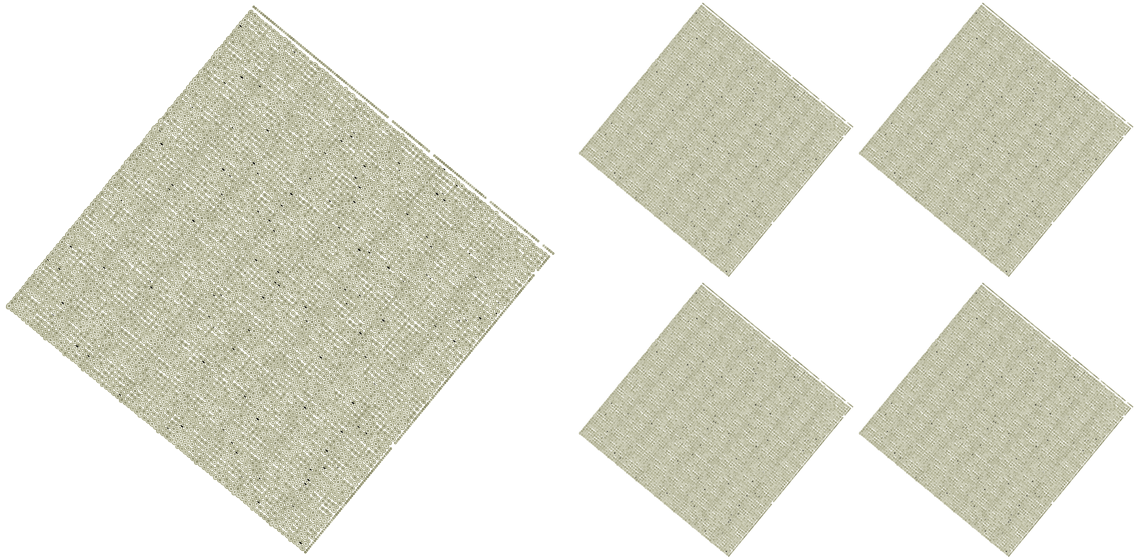
Left, the tile; right, the same tile 2 across and 2 down.
Give the GLSL for this pattern, as a Shadertoy shader.

```glsl
// A tilted square cloth of 80 by 80 small rings, strung in rows and columns.
// A merged distance field gives wavy concentric outlines; solid strands, slits
// and hollow rings form the plaid. The white margin lets the canvas tile.

const float TAU = 6.2831853;
const float RINGS = 80.0;

vec2 hash2(vec2 p) {
    vec3 q = fract(p.xyx * vec3(0.1031, 0.1030, 0.0973));
    q += dot(q, q.yzx + 33.33);
    return fract((q.xx + q.yz) * q.zy);
}

float gradientCorner(vec2 cell, vec2 toPoint) {
    float angle = TAU * hash2(cell + 211.0).x;
    return dot(vec2(cos(angle), sin(angle)), toPoint);
}

float gradientNoise(vec2 p) {
    vec2 i = floor(p), f = fract(p);
    vec2 s = f * f * f * (f * (f * 6.0 - 15.0) + 10.0);
    vec2 e = vec2(1.0, 0.0);
    return mix(mix(gradientCorner(i, f), gradientCorner(i + e, f - e), s.x),
               mix(gradientCorner(i + e.yx, f - e.yx), gradientCorner(i + 1.0, f - 1.0), s.x), s.y);
}

// Coverage of a shape with signed distance d, softened over one pixel
float fill(float d, float pixel) {
    return clamp(0.5 - d / pixel, 0.0, 1.0);
}

// Plaid strength: x for the broad bands, y for the cross bands
vec2 plaid(vec2 cell) {
    vec2 wave = 0.5 + 0.5 * cos(TAU * cell * vec2(8.0, 12.0) / RINGS);
    return wave * wave;
}

bool isEmpty(vec2 cell, float chance) {
    bool outside = any(lessThan(cell, vec2(0.0))) || any(greaterThanEqual(cell, vec2(RINGS)));
    bool looseEdge = max(cell.x, cell.y) == RINGS - 1.0;
    return outside || (looseEdge && chance < 0.03);
}

void mainImage(out vec4 fragColor, in vec2 fragCoord) {
    // Cloth coordinates: one unit per ring, the cloth is 0.697 canvas wide
    vec2 p = fragCoord / iResolution.xy - 0.5;
    float scale = RINGS / 0.697;
    vec2 g = vec2(dot(p, vec2(0.772, -0.636)), dot(p, vec2(0.636, 0.772))) * scale + 0.5 * RINGS;
    float pixel = 0.8 * scale / min(iResolution.x, iResolution.y);

    float field = 9.0, core = 0.0, hollow = 0.0, speck = 0.0;
    for (int y = -1; y <= 1; y++)
    for (int x = -1; x <= 1; x++) {
        vec2 cell = floor(g) + vec2(x, y);
        vec2 h = hash2(cell + 17.0);
        if (isEmpty(cell, h.x)) continue;

        // Every fifth column is a solid strand, the rest link along rows
        vec2 band = plaid(cell);
        bool topEdge = cell.y == RINGS - 1.0;
        bool edge = topEdge || cell.x == RINGS - 1.0;
        bool column = mod(cell.x, 5.0) == 0.0;
        float wear = gradientNoise(cell * vec2(0.31, 0.63));
        float radius = 0.485 + 0.025 * band.x + 0.06 * band.y + 0.09 * wear + 0.1 * (h.y - 0.5);
        vec2 stretch = column ? vec2(0.94, 0.74) : vec2(0.76, 0.96);
        vec2 offset = g - cell - 0.5 - (h - 0.5) * vec2(0.14, 0.22);
        if (edge) {
            // The loose edge strands carry two small rings per cell
            offset = g - cell - 0.5;
            offset = topEdge ? vec2(abs(offset.x) - 0.25, offset.y - 0.3)
                             : vec2(offset.x, abs(offset.y) - 0.25);
            stretch = vec2(1.0);
            radius = 0.32;
        }
        float d = length(offset * stretch);
        field = min(field, d - radius);
        core = max(core, fill(d - 0.07 - 0.14 * h.x, pixel));
        if (h.y > 0.62) hollow = max(hollow, fill(abs(d - 0.25) - 0.06, pixel));

        // Rare dark sliver in the slit beside a ring
        if (!edge && hash2(cell + 91.0).x > 0.99 - 0.016 * band.x) {
            vec2 slit = (offset - vec2(0.1, 0.48)) * vec2(0.5, 1.0);
            slit.y += 0.3 * slit.x * (h.x - 0.5);
            speck = max(speck, fill(length(slit) - 0.06 - 0.1 * h.y, pixel));
        }
    }

    // Pale rim, olive wavy outline, hollow rings and dark cores
    float tone = 0.02 * plaid(g - 0.5).x;
    vec3 color = mix(vec3(1.0), vec3(0.90, 0.90, 0.84) - tone, fill(field, pixel));
    color = mix(color, vec3(0.65, 0.65, 0.52) - tone, fill(abs(field + 0.13) - 0.07, pixel));
    color = mix(color, vec3(0.78, 0.78, 0.68) - tone, fill(field + 0.22, pixel));
    color = mix(color, vec3(0.94, 0.94, 0.90), 0.8 * hollow);
    color = mix(color, vec3(0.52, 0.52, 0.39) - tone, 0.85 * core);
    color = mix(color, vec3(0.03), speck);
    fragColor = vec4(color, 1.0);
}
```
